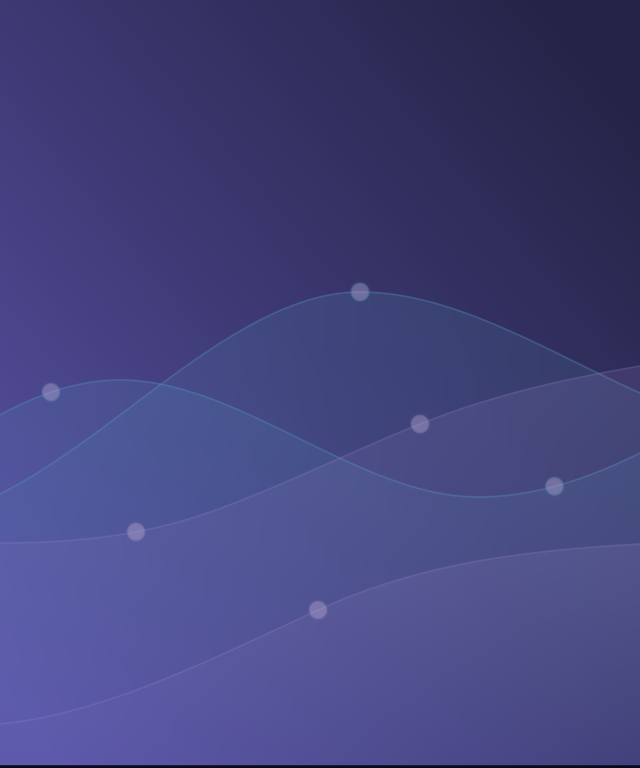
Give the GLSL for this background, as a Shadertoy shader.

```glsl
#define GLOW_COLOR vec3(0.355, 0.325, 0.660)
#define MID_COLOR vec3(0.240, 0.222, 0.450)
#define NIGHT_COLOR vec3(0.140, 0.140, 0.275)
#define TEAL vec3(0.33, 0.58, 0.75)
#define LILAC vec3(0.58, 0.51, 0.78)
#define DOT_COLOR vec3(0.74, 0.68, 0.84)
#define FILL_ALPHA 0.17
#define LINE_ALPHA 0.38
#define LINE_WIDTH 0.0016
#define DOT_RADIUS 0.0115
#define FLOOR_HEIGHT 0.0035

// Cubic Hermite segment; each knot holds x, height and slope
float hermite(float x, vec3 a, vec3 b) {
    float span = b.x - a.x;
    float t = (x - a.x) / span;
    float s = 1.0 - t;
    return a.y * s * s * (1.0 + 2.0 * t) + b.y * t * t * (3.0 - 2.0 * t)
         + span * t * s * (a.z * s - b.z * t);
}

float spline(float x, vec3 a, vec3 b, vec3 c, vec3 d) {
    if (x < b.x) return hermite(x, a, b);
    if (x < c.x) return hermite(x, b, c);
    return hermite(x, c, d);
}

// Heights of the four waves: two teal, then two lilac
float waveHeight(int i, float x) {
    if (i == 0) {
        vec3 crest = vec3(0.4688, 0.6198, 0.0);
        return x < crest.x ? hermite(x, vec3(0.0, 0.3568, 0.5), crest)
                           : hermite(x, crest, vec3(0.8333, 0.4883, -0.45));
    }
    if (i == 1) return spline(x, vec3(0.0, 0.4596, 0.55), vec3(0.1563, 0.5052, 0.0),
                              vec3(0.6224, 0.3529, 0.0), vec3(0.8333, 0.4102, 0.5));
    if (i == 2) return spline(x, vec3(0.0, 0.2930, 0.0), vec3(0.2773, 0.3346, 0.36),
                              vec3(0.5469, 0.4479, 0.40), vec3(0.8333, 0.5234, 0.17));
    vec3 bend = vec3(0.4141, 0.2057, 0.46);
    return x < bend.x ? hermite(x, vec3(0.0, 0.0573, 0.1), bend)
                      : hermite(x, bend, vec3(0.8333, 0.2917, 0.06));
}

// Diagonal gradient from the lower left to the upper right
vec3 sky(vec2 uv) {
    float t = 0.5 * (uv.x + uv.y);
    vec3 color = mix(GLOW_COLOR, MID_COLOR, clamp((t - 0.05) / 0.45, 0.0, 1.0));
    return mix(color, NIGHT_COLOR, clamp((t - 0.5) / 0.43, 0.0, 1.0));
}

void addDot(inout vec3 color, vec2 p, int wave, float x, vec3 rimColor, float pixel) {
    float d = length(p - vec2(x, waveHeight(wave, x))) - DOT_RADIUS;
    float disc = 1.0 - smoothstep(-pixel, pixel, d);
    float rim = 1.0 - smoothstep(0.0, 0.0016 + pixel, abs(d));
    color = mix(color, DOT_COLOR, 0.40 * disc);
    color = mix(color, rimColor * 0.8, 0.35 * rim);
}

void mainImage(out vec4 fragColor, in vec2 fragCoord) {
    vec2 p = fragCoord / iResolution.y;
    float pixel = 1.0 / iResolution.y;
    vec3 color = sky(fragCoord / iResolution.xy);

    // Translucent wave bodies, fading toward the floor, with thin crests
    vec4 peaks = vec4(0.62, 0.505, 0.523, 0.292);
    for (int i = 0; i < 4; i++) {
        float h = waveHeight(i, p.x);
        float slope = (waveHeight(i, p.x + 0.001) - h) / 0.001;
        float d = (p.y - h) / sqrt(1.0 + slope * slope);
        vec3 tint = i < 2 ? TEAL : LILAC;
        float fade = mix(0.15, 1.0, clamp(p.y / peaks[i], 0.0, 1.0));
        float body = 1.0 - smoothstep(-pixel, pixel, d);
        float line = 1.0 - smoothstep(0.0, 0.5 * LINE_WIDTH + pixel, abs(d));
        color = mix(color, tint, FILL_ALPHA * fade * body);
        color = mix(color, tint, LINE_ALPHA * line * (i < 2 ? 1.0 : 0.7));
    }

    // Dots riding on the waves
    addDot(color, p, 0, 0.4688, TEAL, pixel);
    addDot(color, p, 1, 0.0664, TEAL, pixel);
    addDot(color, p, 1, 0.7220, TEAL, pixel);
    addDot(color, p, 2, 0.1771, LILAC, pixel);
    addDot(color, p, 2, 0.5469, LILAC, pixel);
    addDot(color, p, 3, 0.4141, LILAC, pixel);

    // Dark strip along the floor
    float strip = 1.0 - smoothstep(-0.5 * pixel, 0.5 * pixel, p.y - FLOOR_HEIGHT);
    color = mix(color, vec3(0.04, 0.04, 0.12), strip);
    fragColor = vec4(color, 1.0);
}
```
